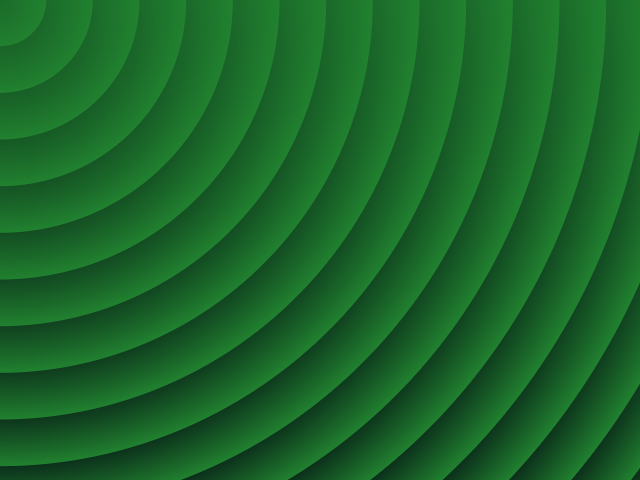
A Shadertoy shader for this background:

```glsl
// Sawtooth ramp from 0 to 1 whose falling edge is softened over one pixel
float softSaw(float phase, float pixelWidth) {
    float ramp = fract(phase);
    return min(ramp, (1.0 - ramp) / pixelWidth);
}

void mainImage(out vec4 fragColor, in vec2 fragCoord) {
    // Units of canvas height, measured from the upper left corner
    vec2 p = vec2(fragCoord.x, iResolution.y - fragCoord.y) / iResolution.y;

    // Concentric rings, each brightening toward its rim
    float ringWidth = 7.0 / 72.0;
    float glow = softSaw(length(p) / ringWidth, 1.0 / (ringWidth * iResolution.y));

    // Inner shade deepens toward the bottom, rims stay equally bright
    vec3 rim = vec3(0.130, 0.510, 0.187);
    vec3 shade = mix(vec3(0.105, 0.415, 0.163), vec3(0.045, 0.185, 0.105), p.y);

    fragColor = vec4(mix(shade, rim, glow), 1.0);
}
```
